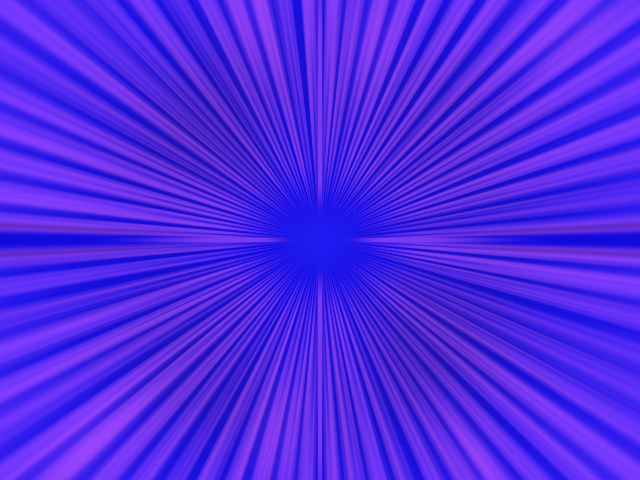
Reproduce this background procedurally as a Shadertoy shader.

```glsl
float hash(vec2 cell) {
    return fract(sin(dot(cell, vec2(127.1, 311.7))) * 43758.5);
}

float noise(vec2 p) {
    vec2 cell = floor(p), f = fract(p);
    f = f * f * (3.0 - 2.0 * f);
    return mix(mix(hash(cell), hash(cell + vec2(1, 0)), f.x),
               mix(hash(cell + vec2(0, 1)), hash(cell + vec2(1, 1)), f.x), f.y);
}

// Soft line along an axis, visible between two distances from the centre
float axisBeam(float along, float across, float fadeStart, float fadeEnd) {
    float d = abs(along);
    return (1.0 - smoothstep(0.003, 0.006, abs(across))) * smoothstep(0.05, 0.13, d)
         * (1.0 - smoothstep(fadeStart, fadeEnd, d));
}

void mainImage(out vec4 fragColor, in vec2 fragCoord) {
    vec2 p = (fragCoord - 0.5 * iResolution.xy) / iResolution.y;
    float radius = length(p);
    float angle = atan(p.y, p.x);
    vec2 dir = p / max(radius, 0.0001);
    float outer = smoothstep(0.3, 0.85, radius);

    // Wide rays, with finer ones that dominate nearer the centre
    float variation = noise(dir * 13.0 + 40.0);
    float detail = noise(dir * 34.0 + 7.0);
    float wide = 0.5 - 0.5 * cos(angle * 64.0);
    float fine = 0.5 - 0.5 * cos(angle * 128.0 + 2.5 * (variation - 0.5));
    float thread = 0.5 + 0.5 * cos(angle * 256.0 + 5.0 * detail);
    thread = mix(0.5, thread, smoothstep(0.17, 0.3, radius));
    float fineShare = mix(0.65, 0.25, smoothstep(0.15, 0.55, radius));
    float ray = mix(wide, fine, fineShare);
    float strength = smoothstep(0.08, 0.85, ray) * mix(0.55, 1.25, variation);
    strength += 0.5 * (detail - 0.5) + 0.22 * (thread - 0.5) * (1.0 - 0.6 * outer);
    strength = mix(strength, 0.8, 0.3 * outer);

    // Dusky ring, strongest on the diagonals
    float diagonal = pow(sin(2.0 * angle), 2.0);
    float dusk = exp(-pow((radius - 0.32) / 0.17, 2.0)) * mix(0.3, 1.0, diagonal);
    dusk *= mix(0.6, 1.25, noise(p * 5.0 + 9.0));
    dusk = min(dusk, 1.0);

    vec3 gapColor = mix(vec3(0.06, 0.05, 0.88), vec3(0.14, 0.09, 0.92), outer);
    gapColor = mix(gapColor, vec3(0.12, 0.07, 0.71), dusk);
    vec3 rayColor = mix(vec3(0.48, 0.23, 1.0), vec3(0.41, 0.2, 0.84), dusk);
    vec3 color = mix(gapColor, rayColor, clamp(strength, 0.0, 1.1));

    // Dusty rose threads within the rays
    float rose = thread * fine * smoothstep(0.25, 0.65, detail);
    color = mix(color, vec3(0.54, 0.22, 0.76), 0.65 * rose * (1.0 - outer));

    // Magenta glows near the border
    vec2 glowCenters[6] = vec2[6](vec2(-0.15, 0.48), vec2(0.53, 0.43), vec2(-0.48, -0.42),
                                  vec2(-0.09, -0.40), vec2(0.33, -0.47), vec2(0.11, 0.43));
    float glow = 0.0;
    for (int i = 0; i < 6; i++) {
        vec2 offset = p - glowCenters[i];
        vec2 axis = normalize(glowCenters[i]);
        float side = dot(offset, vec2(-axis.y, axis.x));
        glow += exp(-pow(dot(offset, axis) / 0.15, 2.0) - pow(side / 0.05, 2.0));
    }
    color = mix(color, vec3(0.66, 0.29, 0.98), 0.75 * min(glow, 1.0) * (0.3 + 0.7 * ray));

    // Blue wedge on the horizontal axis with dusty rays beside it
    float tilt = abs(p.y) / max(abs(p.x), 0.001);
    float wedge = (1.0 - smoothstep(0.01, 0.045, tilt)) * smoothstep(0.1, 0.4, radius);
    color = mix(color, vec3(0.05, 0.03, 0.86), 0.9 * wedge);
    float dustyRay = exp(-pow((tilt - 0.046) / 0.012, 2.0)) * smoothstep(0.2, 0.45, radius);
    color = mix(color, vec3(0.36, 0.15, 0.7), 0.75 * dustyRay);

    // Calm blue core, wider than tall, with a lighter middle
    float coreRadius = length(p * vec2(0.8, 1.0));
    vec3 coreColor = mix(vec3(0.12, 0.1, 0.94), vec3(0.06, 0.05, 0.9), smoothstep(0.02, 0.1, coreRadius));
    color = mix(coreColor, color, smoothstep(0.025, 0.18, coreRadius));

    // Thin beams along both axes, set in dark blue
    float flank = exp(-pow(p.x / 0.012, 2.0)) * smoothstep(0.05, 0.15, abs(p.y));
    color = mix(color, vec3(0.1, 0.06, 0.84), 0.7 * flank);
    float beam = axisBeam(p.x, p.y, 0.2, 0.5) + axisBeam(p.y, p.x, 0.4, 0.7);
    color = mix(color, vec3(0.52, 0.24, 0.94), 0.9 * min(beam, 1.0));

    fragColor = vec4(color, 1.0);
}
```
